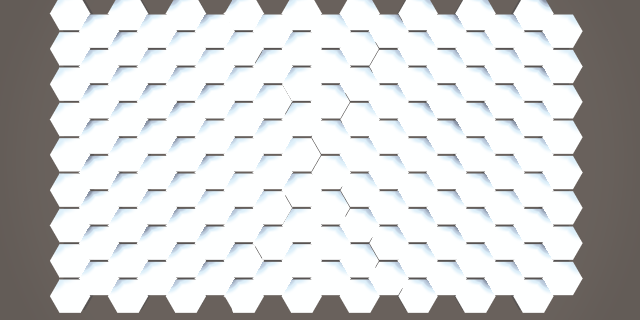
Write a Shadertoy shader that draws this pattern.

```glsl
// A field of white hexagonal prisms with soft blue shadows on a warm grey ground.
#define COLUMNS 18.0
#define ROWS 9.0
#define COLUMN_PITCH 0.0905
#define ROW_PITCH 0.1104
#define RADIUS 0.0602
#define FIELD_CENTER vec2(-0.0117, 0.0161)
#define OVERLAP 0.0026
#define PRISM_DEPTH 0.018
#define SHADOW_REACH 0.58
#define VARIATION 0.35

const vec3 GROUND = vec3(0.41, 0.38, 0.36);
const vec3 SIDE = vec3(0.34, 0.325, 0.32);
const vec3 WHITE = vec3(0.995, 1.0, 1.0);
const vec3 PALE_BLUE = vec3(0.87, 0.94, 0.98);
const vec3 MID_BLUE = vec3(0.74, 0.80, 0.87);
const vec3 DEEP_BLUE = vec3(0.54, 0.58, 0.65);

float hash(vec2 p) {
    vec3 h = fract(vec3(p.xyx) * 0.1031);
    h += dot(h, h.yzx + 33.33);
    return fract((h.x + h.y) * h.z);
}

// Signed distance to a flat-topped hexagon; the slanted sides may overlap.
float hexagon(vec2 q, float overlap) {
    vec2 a = abs(q);
    float apothem = 0.866 * RADIUS;
    return max(a.y - apothem, dot(a, vec2(0.866, 0.5)) - apothem - overlap);
}

// Nearest prism: returns distance, and writes its local point and index.
float nearestPrism(vec2 p, float overlap, out vec2 local, out vec2 cell) {
    float best = 1e3;
    float firstColumn = floor(p.x / COLUMN_PITCH + 0.5 * (COLUMNS - 1.0));
    for (int i = 0; i < 2; i++) {
        float column = clamp(firstColumn + float(i), 0.0, COLUMNS - 1.0);
        float shift = 0.5 * mod(column, 2.0);
        float limit = 0.5 * (ROWS - 1.0) - shift;
        float row = clamp(floor(p.y / ROW_PITCH - shift + 0.5) + shift, -limit, limit);
        vec2 center = vec2((column - 0.5 * (COLUMNS - 1.0)) * COLUMN_PITCH, row * ROW_PITCH);
        float d = hexagon(p - center, overlap);
        if (d < best) {
            best = d;
            local = p - center;
            cell = vec2(column, row);
        }
    }
    return best;
}

// Shadow from the neighbour above and on the outer side.
float prismShadow(vec2 local, vec2 cell) {
    float offset = cell.x - 0.5 * (COLUMNS - 1.0);
    vec2 q = vec2(local.x * sign(offset), local.y) / RADIUS;
    float slantDepth = 0.866 - dot(q, vec2(0.866, 0.5));
    float topDepth = 0.866 - q.y;
    float slant = (1.0 - smoothstep(0.0, SHADOW_REACH, slantDepth)) * smoothstep(-0.15, 0.8, q.y);
    float top = (1.0 - smoothstep(0.0, 0.42, topDepth)) * smoothstep(-0.75, 0.5, q.x);
    float strength = 1.0 - VARIATION * hash(cell + 19.0);
    strength *= mix(0.7, 1.0, smoothstep(0.0, 5.0, abs(offset)));
    strength *= abs(offset) > 0.5 * COLUMNS - 1.0 ? 0.5 : 1.0;
    return strength * max(slant, 0.85 * top);
}

vec3 shadowColor(float shade) {
    vec3 color = mix(WHITE, PALE_BLUE, smoothstep(0.05, 0.38, shade));
    color = mix(color, MID_BLUE, smoothstep(0.38, 0.65, shade));
    return mix(color, DEEP_BLUE, smoothstep(0.65, 0.95, shade));
}

float coverage(float d, float pixel) {
    return clamp(0.5 - d / pixel, 0.0, 1.0);
}

void mainImage(out vec4 fragColor, in vec2 fragCoord) {
    float pixel = 1.0 / iResolution.y;
    vec2 screen = (fragCoord - 0.5 * iResolution.xy) * pixel;
    vec2 p = screen - FIELD_CENTER;
    vec2 local, cell;

    // Ground, slightly darker toward the sides
    vec3 color = GROUND * (1.0 - 0.05 * smoothstep(0.85, 1.05, length(screen)));

    // Receding prism sides, shrunk toward the view center
    float sideDistance = nearestPrism(p * (1.0 + PRISM_DEPTH), OVERLAP, local, cell);
    color = mix(color, SIDE, coverage(sideDistance, pixel));

    // Thin seams open along two crossing diagonals
    float diagonal = abs(abs(p.x) - 0.59 * abs(p.y));
    float overlap = OVERLAP * smoothstep(0.018, 0.03, diagonal);

    // Prism faces
    float faceDistance = nearestPrism(p, overlap, local, cell);
    vec3 face = shadowColor(prismShadow(local, cell));
    color = mix(color, face, coverage(faceDistance, pixel));

    fragColor = vec4(color, 1.0);
}
```
